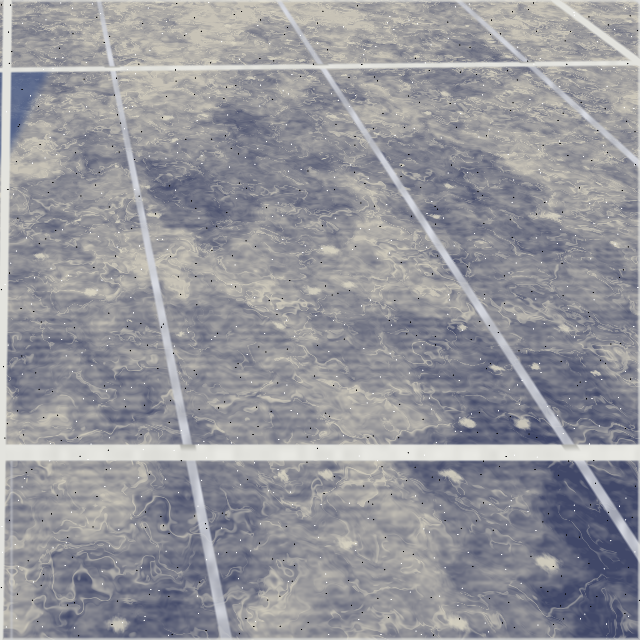
This texture is drawn by a WebGL 1 fragment shader. Its source:

```glsl
precision highp float;
// Dusty solar panel seen in perspective: pale cell seams, fine wires, crusted dirt and specks.
uniform vec2 u_resolution;

#define VANISH vec2(0.031, 1.6185)   // vanishing point of the seams
#define SPREAD 0.4536                // seam spacing per unit of depth
#define SEAM_SHIFT 0.44              // first seam, in cells
#define SEAM_HALF 0.012              // half width of a seam, in cells
#define BAR_HALF 0.0115              // half width of a cross bar, in rows
#define FRAME_U 2.98                 // right frame, in cells
#define WIRES 74.0                   // fine wires per row
#define CRUST 0.30                   // strength of the dirt ridges
#define PATCHES 0.95                 // strength of the broad dust patches
#define HAZE 0.58                    // how much the dust thickens with distance
#define SPECKS 21.0                  // specks across the canvas, per layer
#define SOFT 0.0022                  // edge softness

const vec3 CELL_BLUE = vec3(0.285, 0.31, 0.425);
const vec3 DUST = vec3(0.68, 0.67, 0.655);
const vec3 CREAM = vec3(0.86, 0.84, 0.77);
const vec3 SEAM = vec3(0.80, 0.81, 0.84);
const vec3 BAR = vec3(0.89, 0.89, 0.87);
const vec3 BARE_GLASS = vec3(0.29, 0.36, 0.53);

float hash(vec2 p) {
  vec3 q = fract(p.xyx * 0.1031);
  q += dot(q, q.yzx + 33.33);
  return fract((q.x + q.y) * q.z);
}

float noise(vec2 p) {
  vec2 i = floor(p), f = fract(p);
  f = f * f * (3.0 - 2.0 * f);
  return mix(mix(hash(i), hash(i + vec2(1.0, 0.0)), f.x),
             mix(hash(i + vec2(0.0, 1.0)), hash(i + 1.0), f.x), f.y);
}

float fbm(vec2 p) {
  float sum = 0.0, amp = 0.5;
  for (int i = 0; i < 4; i++) {
    sum += amp * noise(p);
    p = p * 1.93 + 7.3;
    amp *= 0.65;
  }
  return sum / 1.174;
}

// Coverage of a band, from the distance to its middle
float band(float d, float halfWidth) {
  return 1.0 - smoothstep(halfWidth - SOFT, halfWidth + SOFT, abs(d));
}

// Scattered flat flakes of dried dirt with ragged edges
float flakes(vec2 p) {
  vec2 id = floor(p);
  vec2 centre = 0.35 + 0.3 * vec2(hash(id + 3.1), hash(id + 8.7));
  vec2 d = (fract(p) - centre) * vec2(1.0, 1.6);
  float size = mix(0.08, 0.27, hash(id + 5.9));
  d += 0.3 * (vec2(fbm(p * 6.0), fbm(p * 6.0 + 19.0)) - 0.5);
  return step(0.72, hash(id)) * (1.0 - smoothstep(size * 0.3, size, length(d)));
}

// Thin broken crust lines along the middle level of a rough field
float crust(vec2 p, float width) {
  float breaks = smoothstep(0.45, 0.7, noise(p * 1.6 + 13.0));
  return breaks * (1.0 - smoothstep(0.0, width, abs(fbm(p) - 0.5)));
}

vec3 dirtyCell(vec2 p, vec2 cell) {
  vec2 q = cell * vec2(5.0, 10.0) + 40.0;
  vec2 warp = vec2(fbm(q * 1.5 + 5.0), fbm(q * 1.5 + 31.0)) - 0.5;
  float broad = noise(q * vec2(0.3, 0.28) + warp + 4.0) - 0.5;
  float patches = noise(q * 0.6 + warp * 1.8) + 0.7 * noise(q * 1.3 + warp * 2.5 + 9.0) - 0.85;
  float rough = fbm(q * vec2(3.5, 5.0) + 3.0 * warp) - 0.5;
  vec2 flow = q * vec2(1.0, 1.5) + 1.5 * warp;
  float ridge = max(crust(flow, 0.035), 0.8 * crust(flow * 2.3 + 70.0, 0.055));
  float shade = crust(flow + vec2(0.0, 0.12), 0.05);
  float grain = noise(p * vec2(120.0, 190.0)) - 0.5;
  float dust = 0.62 + PATCHES * (0.6 * broad + 0.65 * patches) + 0.85 * rough;
  dust += HAZE * (p.y - 0.5) + CRUST * ridge - 0.14 * shade + 0.24 * grain;

  // Uneven wires fade with distance
  float wire = cos(6.2832 * WIRES * cell.y) * (0.4 + noise(q * 2.0 + 3.0));
  dust += 0.085 * wire * (1.0 - smoothstep(0.35, 0.85, p.y));
  vec3 color = mix(CELL_BLUE, DUST, clamp(dust, -0.08, 1.25));
  color = mix(color, CREAM, 0.25 * ridge);
  return mix(color, CREAM, 0.85 * flakes(cell * vec2(7.0, 12.0) + 20.0));
}

// Tiny black and white specks; returns tone and coverage
vec2 specks(vec2 p) {
  vec2 id = floor(p * SPECKS);
  vec2 spot = 0.04 + 0.92 * vec2(hash(id + 71.3), hash(id + 37.9));
  float d = length(fract(p * SPECKS) - spot) / SPECKS;
  return vec2(step(0.5, hash(id + 13.7)), 1.0 - smoothstep(0.0005, 0.0015, d));
}

void main() {
  vec2 p = gl_FragCoord.xy / u_resolution;

  // Panel coordinates: x counts columns, y counts rows
  float tilt = 0.011 * (p.x - 0.5) * smoothstep(0.3, 0.9, p.y);
  float spacing = SPREAD * (VANISH.y - p.y);
  float depth = VANISH.y - p.y + tilt;
  vec2 cell = vec2((p.x - VANISH.x) / spacing, (1.0 / depth - 0.7544) / 0.63);
  vec3 color = dirtyCell(p, cell);

  // Clean wedge of glass beside the left frame
  float wedge = smoothstep(0.0, 0.025, 0.09 - p.x - 0.5 * (0.89 - p.y));
  wedge *= smoothstep(0.0, 0.004, 0.894 - p.y);
  color = mix(color, BARE_GLASS, wedge * (0.55 + 0.4 * noise(p * 30.0)));

  // Worn seams between columns, measured across their slant
  float slant = length(vec2(1.0, cell.x * SPREAD));
  float offset = fract(cell.x - SEAM_SHIFT + 0.5) - 0.5;
  float wear = noise(p * vec2(70.0, 45.0));
  float seam = band(offset * spacing / slant, SEAM_HALF * spacing);
  color = mix(color, SEAM + 0.12 * (wear - 0.5), seam * (0.75 + 0.25 * wear));

  // Cross bars, with a grey joint at each seam
  float rowOffset = fract(cell.y + 0.5) - 0.5;
  float rowScale = 0.63 * depth * depth;
  float bar = band(rowOffset * rowScale, BAR_HALF * rowScale);
  float joint = band(offset * spacing, 0.012) * smoothstep(0.0, BAR_HALF, rowOffset);
  color = mix(color, BAR - 0.2 * joint + 0.05 * (wear - 0.5), bar);

  // Frame on the right, the left and around the rim
  float frame = band((cell.x - FRAME_U) * spacing / slant, 0.018 * spacing);
  frame = max(frame, band(p.x - mix(-0.002, 0.012, p.y), 0.007));
  float rim = min(min(p.y, 1.0 - p.y), 1.0 - p.x);
  frame = max(frame, 0.7 * band(rim, 0.003));
  color = mix(color, BAR, frame);
  color = mix(color, SEAM, 0.45 * band(p.x - 0.018, 0.002) * step(p.y, 0.28));

  for (int i = 0; i < 2; i++) {
    vec2 speck = specks(p + vec2(3.37, 5.71) * float(i));
    color = mix(color, vec3(speck.x), speck.y);
  }
  gl_FragColor = vec4(clamp(color, 0.0, 1.0), 1.0);
}
```
